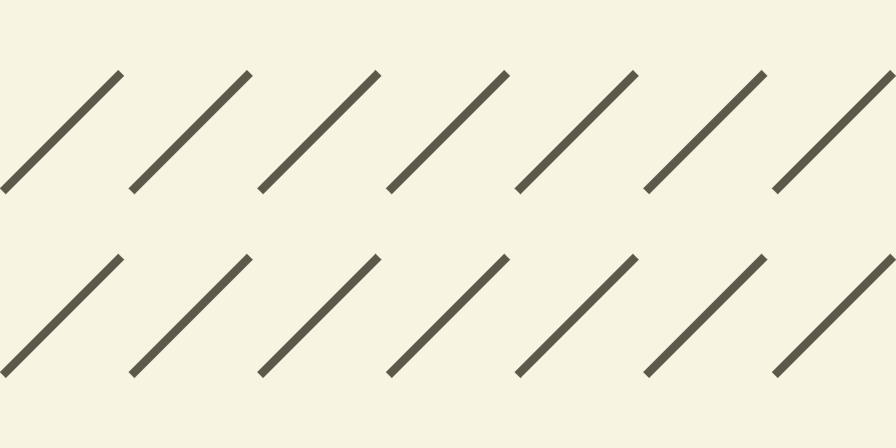
Give the GLSL for this pattern, as a Shadertoy shader.

```glsl
// Two rows of seven slanted square-ended strokes on cream.

float boxDistance(vec2 p, vec2 halfSize) {
    vec2 d = abs(p) - halfSize;
    return length(max(d, 0.0)) + min(max(d.x, d.y), 0.0);
}

void mainImage(out vec4 fragColor, in vec2 fragCoord) {
    // Canvas height is one unit, centred on the canvas
    vec2 p = (fragCoord - 0.5 * iResolution.xy) / iResolution.y;
    float pixel = 1.0 / iResolution.y;

    // Nearest cell, limited to seven columns and two rows
    vec2 spacing = vec2(0.2872, 0.4102);
    vec2 cell = vec2(clamp(round(p.x / spacing.x), -3.0, 3.0),
                     p.y < 0.0 ? -0.5 : 0.5);
    vec2 local = p - cell * spacing;

    // Turn the diagonal onto the x axis
    vec2 turned = vec2(local.x + local.y, local.y - local.x) * sqrt(0.5);
    float stroke = boxDistance(turned, vec2(0.1869, 0.0094));
    float coverage = 1.0 - smoothstep(-0.7 * pixel, 0.7 * pixel, stroke);

    vec3 cream = vec3(0.969, 0.955, 0.888);
    vec3 olive = vec3(0.36, 0.35, 0.29);
    fragColor = vec4(mix(cream, olive, coverage), 1.0);
}
```
